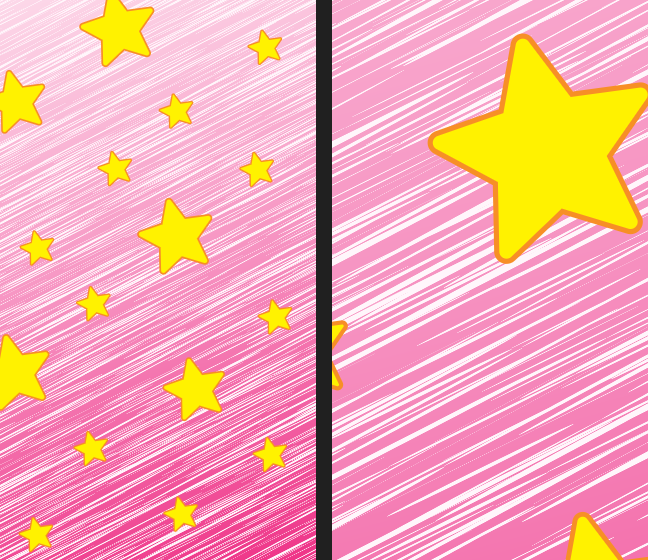
Left: the whole. Right: its middle third, enlarged.
Reproduce this background procedurally as a Shadertoy shader.

```glsl
// Rounded yellow stars over a pink gradient brushed with slanted white strokes.

const float PI = 3.14159265;
const float STROKE_ANGLE = 0.475;
const float STAR_TILT = 0.235;
const vec3 PALE_PINK = vec3(0.99, 0.85, 0.915);
const vec3 MID_PINK = vec3(0.965, 0.57, 0.755);
const vec3 DEEP_PINK = vec3(0.935, 0.20, 0.53);
const vec3 STROKE_WHITE = vec3(1.0, 0.965, 0.985);
const vec3 YELLOW = vec3(1.0, 0.95, 0.0);
const vec3 ORANGE = vec3(0.97, 0.56, 0.15);

vec2 hash2(vec2 p) {
    vec3 q = fract(p.xyx * vec3(0.1031, 0.1030, 0.0973));
    q += dot(q, q.yzx + 33.33);
    return fract((q.xx + q.yz) * q.zy);
}

vec2 rotate(vec2 p, float angle) {
    float c = cos(angle), s = sin(angle);
    return mat2(c, s, -s, c) * p;
}

float coverage(float dist, float pixel) {
    return clamp(0.5 - dist / pixel, 0.0, 1.0);
}

vec3 pinkGradient(vec2 uv) {
    float t = 0.87 * (1.0 - uv.y) + 0.13 * uv.x;
    vec3 upper = mix(PALE_PINK, MID_PINK, clamp(2.0 * t, 0.0, 1.0));
    return mix(upper, DEEP_PINK, clamp(2.0 * t - 1.0, 0.0, 1.0));
}

// One layer of tapered strokes: each row is cut into pieces of random weight.
float strokes(vec2 p, float angle, float rows, float pieceLength,
              float maxHalf, float fill, float pixel) {
    vec2 q = rotate(p, -angle) + 4.0;
    float row = floor(q.y * rows);
    float along = q.x / pieceLength + 9.0 * hash2(vec2(row, rows)).x;
    vec2 cell = vec2(row, floor(along));
    vec2 weight = hash2(cell + rows);
    float taper = sqrt(sin(PI * fract(along)));
    float halfWidth = maxHalf * weight.x * taper;
    float centre = 0.5 + (hash2(cell + 71.0).x - 0.5) * (1.0 - 2.0 * maxHalf);
    float dist = (abs(fract(q.y * rows) - centre) - halfWidth) / rows;
    return step(weight.y, fill) * coverage(dist, 0.7 * pixel);
}

// Signed distance to a five-pointed star with rounded tips.
float starDistance(vec2 p, float radius) {
    float sector = 0.4 * PI;
    float a = mod(atan(p.x, p.y) + 0.5 * sector, sector) - 0.5 * sector;
    vec2 q = length(p) * vec2(sin(abs(a)), cos(a));
    vec2 tip = vec2(0.0, 0.88 * radius);
    vec2 valley = 0.41 * radius * vec2(sin(0.5 * sector), cos(0.5 * sector));
    vec2 edge = valley - tip, w = q - tip;
    float h = clamp(dot(w, edge) / dot(edge, edge), 0.0, 1.0);
    float side = sign(edge.x * w.y - edge.y * w.x);
    return side * length(w - edge * h) - 0.1 * radius;
}

vec3 paintStar(vec3 base, vec2 p, float radius, float pixel) {
    float dist = starDistance(rotate(p, -STAR_TILT), radius);
    float outline = 0.0035 + 0.015 * radius;
    vec3 color = mix(base, ORANGE, coverage(dist, pixel));
    return mix(color, YELLOW, coverage(dist + outline, pixel));
}

float starRadius(int n) {
    if (n % 5 == 4) return 0.13;
    return n % 7 == 5 ? 0.108 : 0.06;
}

// Staggered, jittered rows leave room around the larger stars.
vec2 starCentre(int n, float height) {
    float row = float(n / 2), column = float(n % 2);
    vec2 jitter = hash2(vec2(row * 3.0 + 5.0, column + 11.0)) - 0.5;
    float x = 0.08 + 0.5 * column + 0.25 * mod(row, 2.0);
    float y = height * (row + 0.5) / 8.0;
    return vec2(x, y) + jitter * vec2(0.11, 0.09);
}

void mainImage(out vec4 fragColor, in vec2 fragCoord) {
    float pixel = 1.0 / iResolution.x;
    vec2 p = fragCoord * pixel;
    float height = iResolution.y * pixel;
    vec3 color = pinkGradient(fragCoord / iResolution.xy);

    // Broad, medium and hairline strokes
    float white = strokes(p, STROKE_ANGLE, 45.0, 0.55, 0.17, 0.7, pixel);
    white = max(white, strokes(p, STROKE_ANGLE + 0.02, 85.0, 0.38, 0.28, 0.6, pixel));
    white = max(white, strokes(p, STROKE_ANGLE - 0.015, 150.0, 0.22, 0.3, 0.45, pixel));
    color = mix(color, STROKE_WHITE, white);

    // Scattered stars
    for (int n = 0; n < 16; n++) {
        color = paintStar(color, p - starCentre(n, height), starRadius(n), pixel);
    }
    fragColor = vec4(color, 1.0);
}
```
